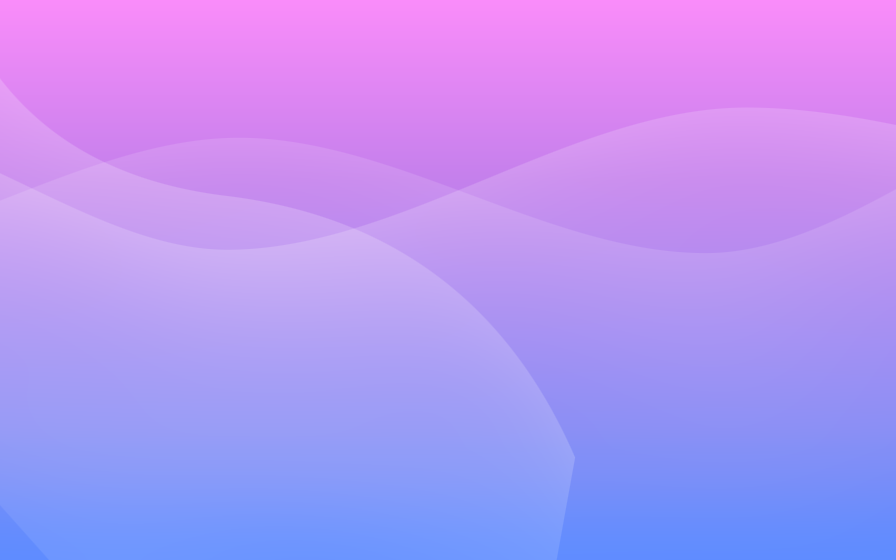
This background is drawn by a WebGL 2 fragment shader. Its source:

```glsl
#version 300 es
precision highp float;
// Translucent overlapping waves and a curved sheet over a pink to blue gradient.

uniform vec2 u_resolution;
out vec4 outColor;

const vec3 PINK = vec3(0.98, 0.55, 0.98);
const vec3 ORCHID = vec3(0.77, 0.50, 0.925);
const vec3 PERIWINKLE = vec3(0.49, 0.53, 0.96);
const vec3 BLUE = vec3(0.33, 0.52, 1.0);

// Vertical gradient; depth runs from 0 at the top to 1 at the bottom.
vec3 sky(float depth) {
    vec3 color = mix(PINK, ORCHID, clamp(depth / 0.32, 0.0, 1.0));
    color = mix(color, PERIWINKLE, clamp((depth - 0.32) / 0.48, 0.0, 1.0));
    return mix(color, BLUE, smoothstep(0.76, 1.02, depth));
}

// Smooth curve through four alternating crests and troughs.
float waveDepth(float x, vec4 knots, vec4 depths) {
    float d = mix(depths.x, depths.y, smoothstep(knots.x, knots.y, x));
    d += (depths.z - depths.y) * smoothstep(knots.y, knots.z, x);
    return d + (depths.w - depths.z) * smoothstep(knots.z, knots.w, x);
}

// Quadratic Bezier curve evaluated as a function of x.
float bezierDepth(float x, vec2 a, vec2 b, vec2 c) {
    float run = clamp(x, a.x, c.x) - a.x;
    float bend = a.x - 2.0 * b.x + c.x;
    float lead = b.x - a.x;
    float t = run / (lead + sqrt(max(lead * lead + bend * run, 0.0)));
    return mix(mix(a.y, b.y, t), mix(b.y, c.y, t), t);
}

// Signed distance to the line a-b, positive on the right of it on screen.
float lineSide(vec2 p, vec2 a, vec2 b) {
    vec2 along = normalize(b - a);
    return dot(p - a, vec2(along.y, -along.x));
}

// Antialiased mask of the positive side of an edge.
float cover(float d) {
    return clamp(0.5 + d / max(fwidth(d), 1e-5), 0.0, 1.0);
}

// White opacity, strongest at the edge and fading with distance inside.
float veil(float d, float edge, float base, float reach) {
    return base + (edge - base) * exp(-max(d, 0.0) / reach);
}

// Layered sines giving a faint uneven haze.
float haze(vec2 p) {
    return sin(p.x * 5.2 + 2.0 * sin(p.y * 4.0)) * sin(p.y * 9.0 + p.x * 2.0)
         + 0.5 * sin(p.x * 9.0 - p.y * 6.0);
}

vec3 lighten(vec3 color, float amount) {
    return mix(color, vec3(1.0), amount);
}

void main() {
    vec2 uv = gl_FragCoord.xy / u_resolution;
    vec2 p = vec2(uv.x * 1.6, 1.0 - uv.y);
    vec3 color = sky(p.y);
    float mist = 0.008 * haze(p);

    // Wave cresting on the right
    float rightWave = p.y - waveDepth(p.x, vec4(-0.3125, 0.406, 1.333, 2.167),
                                      vec4(0.217, 0.446, 0.192, 0.321));
    color = lighten(color, cover(rightWave) * (veil(rightWave, 0.18, 0.03, 0.2) + mist));

    // Wave cresting on the left
    float leftWave = p.y - waveDepth(p.x, vec4(-0.406, 0.427, 1.260, 2.094),
                                     vec4(0.4625, 0.246, 0.452, 0.1375));
    color = lighten(color, cover(leftWave) * veil(leftWave, 0.13, 0.02, 0.2));

    // Curved sheet with a slanted right side and a clipped lower left corner
    vec2 joint = vec2(0.406, 0.350);
    vec2 tip = vec2(1.027, 0.817);
    float rise = bezierDepth(p.x, vec2(0.0, 0.140), vec2(0.137, 0.318), joint);
    float fall = bezierDepth(p.x, joint, vec2(0.848, 0.404), tip);
    float sheet = p.y - (p.x < joint.x ? rise : fall);
    float side = -lineSide(p, tip, vec2(0.994, 1.0));
    float corner = lineSide(p, vec2(0.0, 0.902), vec2(0.0875, 1.0));
    float mask = cover(sheet) * cover(side) * cover(corner);
    color = lighten(color, mask * (veil(sheet * 0.7, 0.19, 0.08, 0.17) + mist));

    outColor = vec4(color, 1.0);
}
```
